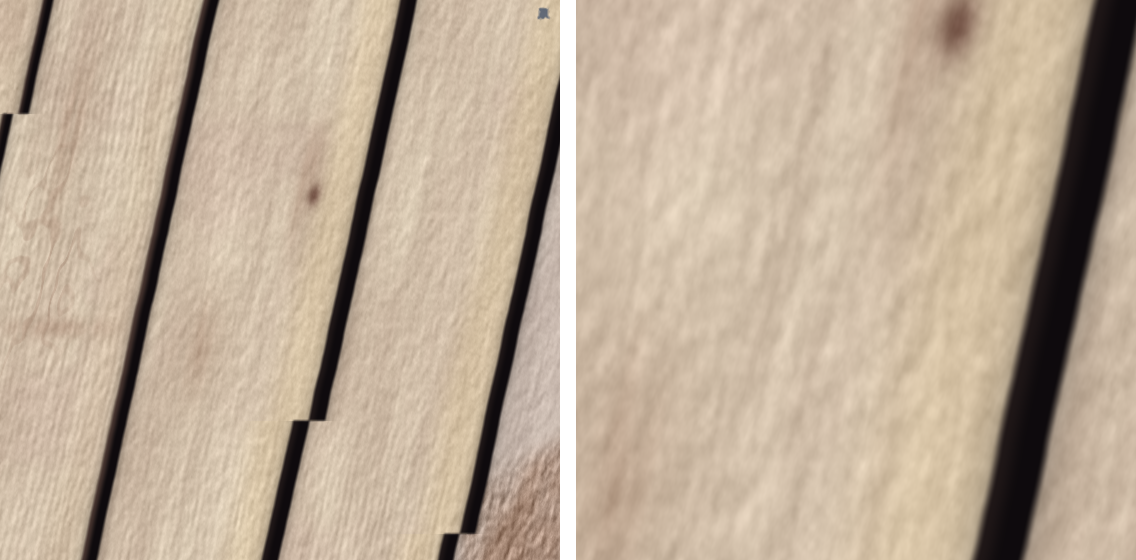
Left, the full canvas; right, a detail of the centre.
A WebGL 1 fragment shader for this texture:

```glsl
precision highp float;
// Weathered pale timber decking: slanted planks, dark stepped gaps, grain, a knot and stains.

uniform vec2 u_resolution;

const float SLANT = 0.219;                                  // sideways lean per unit of height
const vec4 GAP_X = vec4(0.086, 0.377, 0.730, 1.043);        // gap centres along the top edge
const vec4 GAP_HALF = vec4(0.009, 0.0135, 0.0145, 0.0135);  // half widths
const vec4 GAP_BREAK = vec4(0.797, -1.0, 0.249, 0.047);     // height where a gap steps left
const float GAP_STEP = 0.028;
const float EDGE_SOFT = 0.0035;
const float RIDGE_COUNT = 78.0;
const vec2 KNOT = vec2(0.561, 0.651);
const vec2 CHIP = vec2(0.971, 0.976);

const vec3 WOOD = vec3(0.79, 0.71, 0.63);
const vec3 PALE = vec3(0.86, 0.80, 0.71);
const vec3 STRAW = vec3(0.86, 0.78, 0.64);
const vec3 ROSE = vec3(0.77, 0.67, 0.61);
const vec3 LILAC = vec3(0.76, 0.71, 0.70);
const vec3 STAIN = vec3(0.60, 0.47, 0.39);
const vec3 KNOT_BROWN = vec3(0.36, 0.22, 0.18);
const vec3 GAP_BROWN = vec3(0.27, 0.20, 0.18);
const vec3 GAP_BLACK = vec3(0.055, 0.04, 0.05);
const vec3 CHIP_BLUE = vec3(0.30, 0.35, 0.43);

float hash(vec2 p) {
  return fract(sin(dot(p, vec2(127.1, 311.7))) * 43758.5453);
}

float noise(vec2 p) {
  vec2 i = floor(p), f = fract(p);
  f = f * f * (3.0 - 2.0 * f);
  return mix(mix(hash(i), hash(i + vec2(1, 0)), f.x),
             mix(hash(i + vec2(0, 1)), hash(i + vec2(1, 1)), f.x), f.y);
}

float fbm(vec2 p) {
  float sum = 0.0, amp = 0.5;
  for (int i = 0; i < 4; i++) {
    sum += amp * noise(p);
    p = p * 2.03 + 17.3;
    amp *= 0.5;
  }
  return sum / 0.9375;
}

// Raised texture lit from the upper left
float relief(vec2 p) {
  return fbm(p) - fbm(p + vec2(0.55, -0.4));
}

// Soft spot that leans with the planks
float spot(vec2 p, vec2 centre, vec2 size) {
  vec2 d = p - centre;
  d.x -= SLANT * d.y;
  d /= size;
  return exp(-dot(d, d));
}

void main() {
  vec2 uv = gl_FragCoord.xy / u_resolution;
  float across = uv.x + SLANT * (1.0 - uv.y);

  // Gaps: plank index, darkness and distance to the gap on the right
  float plank = 0.0, gap = 0.0, shade = 0.0, lit = 0.0, toRight = 1.0;
  for (int i = 0; i < 4; i++) {
    float below = 1.0 - smoothstep(-0.004, 0.004, uv.y - GAP_BREAK[i]);
    float wobble = 0.004 * (fbm(vec2(uv.y * 14.0, float(i) * 9.0)) - 0.5);
    float d = across - GAP_X[i] + wobble;
    float dLow = d + GAP_STEP;
    float side = mix(d, dLow, step(0.5, below));
    float upper = 1.0 - smoothstep(-EDGE_SOFT, EDGE_SOFT, abs(d) - GAP_HALF[i]);
    float lower = 1.0 - smoothstep(-EDGE_SOFT, EDGE_SOFT, abs(dLow) - GAP_HALF[i]);
    gap = max(gap, mix(upper, lower, below));
    float soft = i < 2 ? 1.0 : 0.3;
    lit = max(lit, soft * (1.0 - smoothstep(-0.012, 0.002, side)) * step(abs(side), 0.03));
    shade = max(shade, exp(-max(abs(side) - GAP_HALF[i], 0.0) * 130.0));
    plank += step(0.0, side);
    if (side < 0.0) toRight = min(toRight, -side);
  }

  // Grain coordinates, shifted per plank
  float seed = plank * 13.7;
  float warp = fbm(vec2(across * 7.0 + seed, uv.y * 2.2));
  float a = across + 0.035 * (warp - 0.5);
  float ridged = plank == 1.0 ? 0.8 : 0.2;
  ridged = max(ridged, 0.65 * (1.0 - smoothstep(0.08, 0.36, uv.y)));
  ridged *= 0.35 + 0.9 * noise(vec2(across * 11.0, uv.y * 4.0 + seed));
  float ridge = sin(6.2832 * RIDGE_COUNT * a + 5.0 * noise(vec2(a * 30.0, uv.y * 12.0)));
  float streak = fbm(vec2(a * 55.0 + seed, uv.y * 5.0)) - 0.5;
  float broad = fbm(vec2(a * 11.0 + seed, uv.y * 3.0)) - 0.5;
  float bumps = relief(vec2(across * 110.0, uv.y * 50.0));
  float speck = noise(uv * vec2(230.0, 190.0)) - 0.5;

  // Plank tones
  vec3 col = mix(WOOD, PALE, clamp(0.42 + 1.5 * broad + 0.7 * streak, 0.0, 1.0));
  col = mix(col, ROSE, 0.35 * smoothstep(0.45, 0.7, fbm(uv * 5.0 + seed)));
  col = mix(col, LILAC, plank > 3.5 ? 0.55 : 0.0);
  float band = 1.0 - smoothstep(0.05, 0.12, toRight + 0.03 * broad);
  col = mix(col, STRAW, band * (plank > 1.5 ? 0.6 : 0.2));

  // Curved growth figure and brown stains
  float figure = smoothstep(0.6, 1.0, sin(38.0 * fbm(vec2(across * 8.0, uv.y * 4.0))));
  col = mix(col, STAIN, 0.35 * figure * spot(uv, vec2(0.08, 0.53), vec2(0.08, 0.22)));
  float stain = 0.6 * spot(uv, vec2(0.135, 0.80), vec2(0.022, 0.18));
  stain += 0.5 * spot(uv, vec2(0.09, 0.415), vec2(0.11, 0.018));
  stain += 0.45 * spot(uv, vec2(0.35, 0.37), vec2(0.05, 0.10));
  stain += 0.55 * spot(uv, vec2(0.55, 0.66), vec2(0.022, 0.12));
  col = mix(col, STAIN, clamp(stain * (0.6 + 2.0 * streak + broad), 0.0, 0.8));
  col = mix(col, KNOT_BROWN, 0.75 * spot(uv, KNOT, vec2(0.011, 0.019)));

  // Surface relief, stronger on the rough corner
  float corner = (1.0 - smoothstep(0.13, 0.2, uv.y - 0.5 * (uv.x - 0.9) + 0.04 * broad)) * step(3.5, plank);
  col = mix(col, STAIN, corner * clamp(0.35 + 2.0 * broad, 0.0, 0.8));
  col += 0.035 * ridge * ridged + 0.08 * streak + (0.13 + 0.25 * corner) * bumps + 0.035 * speck;

  // Paint chip, then gaps over everything
  vec2 chip = abs(uv - CHIP) + 0.004 * speck;
  col = mix(col, CHIP_BLUE, 0.85 * (1.0 - smoothstep(0.006, 0.012, max(chip.x, chip.y))));
  col *= 1.0 - 0.28 * shade;
  col = mix(col, mix(GAP_BLACK, GAP_BROWN, lit), gap);
  gl_FragColor = vec4(clamp(col, 0.0, 1.0), 1.0);
}
```
